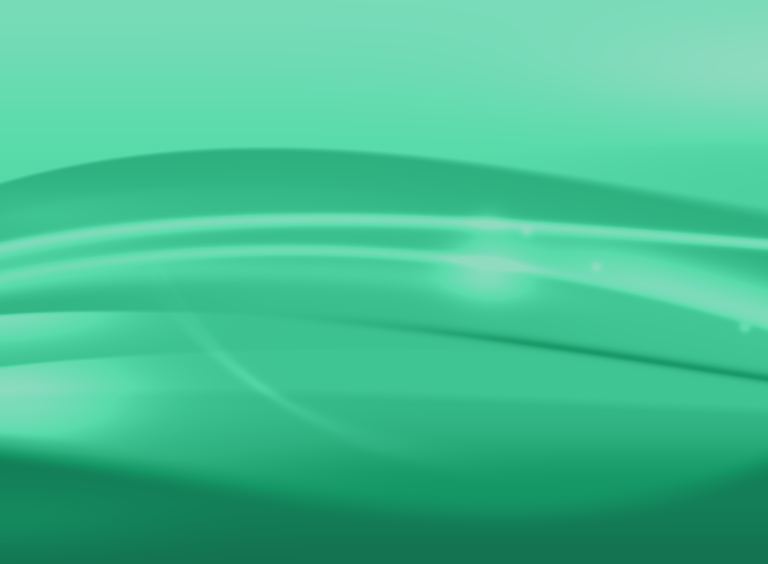
Reproduce this background procedurally as a Shadertoy shader.

```glsl
#define EDGE 0.005
#define RIBBON_TONE 5.4
#define FLARE_POS vec2(0.636, 0.525)
#define FLARE_GAIN 2.3
#define SHADOW_TONE 1.1
#define DEEP_TONE 0.5

// Colour ramp, from deep green (0) to pale mint (6)
vec3 ramp(float tone) {
    vec3 c = mix(vec3(0.07, 0.40, 0.29), vec3(0.08, 0.59, 0.40), clamp(tone, 0.0, 1.0));
    c = mix(c, vec3(0.18, 0.69, 0.50), clamp(tone - 1.0, 0.0, 1.0));
    c = mix(c, vec3(0.24, 0.76, 0.57), clamp(tone - 2.0, 0.0, 1.0));
    c = mix(c, vec3(0.35, 0.86, 0.67), clamp(tone - 3.0, 0.0, 1.0));
    c = mix(c, vec3(0.46, 0.86, 0.72), clamp(tone - 4.0, 0.0, 1.0));
    return mix(c, vec3(0.58, 0.86, 0.76), clamp(tone - 5.0, 0.0, 1.0));
}

// Cubic through four heights at x = 0, 1/3, 2/3, 1
float curve(float x, vec4 h) {
    float t = 3.0 * x, a = t - 1.0, b = t - 2.0, c = t - 3.0;
    return dot(h, vec4(-a * b * c / 6.0, t * b * c * 0.5, -t * a * c * 0.5, t * a * b / 6.0));
}

float bell(float d, float width) {
    d /= width;
    return exp(-d * d);
}

float glow(vec2 p, vec2 center, vec2 radius) {
    vec2 d = (p - center) / radius;
    return exp(-dot(d, d));
}

float inside(float d, float width) {
    return smoothstep(-width, width, d);
}

// Bell with different widths above and below its centre line
float ribbon(float d, float over, float under) {
    return bell(d, d > 0.0 ? over : under);
}

float sky(vec2 p) {
    float tone = mix(3.9, 5.1, smoothstep(0.68, 1.02, p.y));
    tone += 1.2 * glow(p, vec2(1.05, 0.865), vec2(0.32, 0.09));
    float veil = curve(p.x, vec4(0.66, 0.70, 0.735, 0.753)) - p.y;
    return tone - 0.3 * smoothstep(0.55, 1.0, p.x) * inside(veil, 0.012);
}

float upperBand(vec2 p, float depth) {
    float tone = mix(2.0, 2.5, smoothstep(0.0, 0.13, depth));
    float fold = depth - 0.055 - 0.03 * p.x;
    tone += 0.2 * inside(fold, 0.008) * (1.0 - smoothstep(0.3, 0.7, p.x));
    return tone + 0.6 * glow(p, vec2(0.02, 0.63), vec2(0.16, 0.05));
}

float ribbonGap(float x, float height) {
    float right = smoothstep(0.58, 0.86, x);
    float tone = mix(3.5, 2.8, smoothstep(0.0, 0.35, x));
    tone = mix(tone, 2.1, right);
    return tone + 3.3 * right * smoothstep(0.13, 0.0, height);
}

float middleBand(float x, float q) {
    float left = mix(4.2, 2.3, smoothstep(0.1, 0.8, q));
    float center = 3.0 + 0.6 * bell(q - 0.3, 0.2) - 0.25 * q;
    float tone = mix(left, center, smoothstep(0.0, 0.4, x));
    return mix(tone, 3.2 - 0.2 * q, smoothstep(0.55, 0.85, x));
}

float lowerField(vec2 p, float depth) {
    // Pale pools at the left
    float tone = 2.95 + 2.3 * bell(p.x, 0.15) * bell(depth, 0.05);
    float crest = curve(p.x, vec4(0.348, 0.379, 0.379, 0.37)) - p.y;
    float pool = 2.9 * glow(p, vec2(0.01, 0.285), vec2(0.16, 0.09));
    tone += (0.12 + pool) * inside(crest, EDGE);
    // Darker floor
    float rim = curve(p.x, vec4(0.30, 0.303, 0.29, 0.27)) - p.y;
    float left = mix(1.5, 2.9, smoothstep(0.1, 0.3, p.y)) + 0.8 * pool;
    float right = mix(1.0, 2.4, smoothstep(0.13, 0.29, p.y));
    float ground = mix(left, right, smoothstep(0.12, 0.58, p.x));
    tone = mix(tone, ground, inside(rim, 0.012));
    // Deep bowl along the bottom
    float bowl = curve(p.x, vec4(0.20, 0.125, 0.08, 0.17)) - p.y;
    float deep = mix(0.25, DEEP_TONE, smoothstep(0.0, 0.12, p.y));
    deep += 0.3 * glow(p, vec2(0.0, 0.07), vec2(0.2, 0.06));
    return mix(tone, deep, smoothstep(-0.045, 0.025, bowl));
}

void mainImage(out vec4 fragColor, in vec2 fragCoord) {
    vec2 p = fragCoord / iResolution.xy;
    float x = p.x;
    float bandTop = curve(x, vec4(0.674, 0.736, 0.699, 0.621)) - p.y;
    float first = p.y - curve(x, vec4(0.560, 0.610, 0.601, 0.567));
    float second = p.y - curve(x, vec4(0.507, 0.555, 0.527, 0.424));
    float crease = p.y - curve(x, vec4(0.441, 0.441, 0.395, 0.328));

    // Stacked sheets, top to bottom
    float tone = mix(sky(p), upperBand(p, bandTop), inside(bandTop, EDGE + 0.012 * x * x));
    tone = mix(tone, ribbonGap(x, second), inside(-first, EDGE));
    tone = mix(tone, RIBBON_TONE, 0.95 * ribbon(first, 0.010, mix(0.015, 0.011, x)));
    tone = mix(tone, middleBand(x, -second / (crease - second)), inside(-second, EDGE));
    tone = mix(tone, RIBBON_TONE - 0.4, 0.9 * ribbon(second, 0.011, 0.009));
    tone = mix(tone, lowerField(p, -crease), inside(-crease, EDGE));
    tone = mix(tone, SHADOW_TONE, smoothstep(0.3, 0.75, x) * ribbon(crease, 0.011, 0.008));

    // Faint sweeping arcs
    for (int i = 0; i < 3; i++) {
        float k = float(i);
        float arc = 0.12 + 0.42 * exp(5.5 * (0.2 - x - 0.025 * k)) + 0.022 * k;
        float fade = smoothstep(0.16, 0.28, x) * (1.0 - smoothstep(0.4, 0.75, x));
        tone += 0.22 * fade * bell(p.y - arc, 0.012) * inside(-second, 0.03);
    }

    // Flare and sparkles along the ribbons
    tone += FLARE_GAIN * glow(p, FLARE_POS, vec2(0.055, 0.055));
    tone += 0.8 * glow(p, FLARE_POS + vec2(0.0, 0.082), vec2(0.025, 0.025));
    for (int i = 0; i < 3; i++) {
        float k = float(i);
        vec2 spark = vec2(0.686 + 0.039 * k + 0.0515 * k * k, 0.589 - 0.0395 * k - 0.0225 * k * k);
        tone += 1.3 * glow(p, spark, vec2(0.007, 0.009));
    }
    fragColor = vec4(ramp(min(tone, 5.8)), 1.0);
}
```
